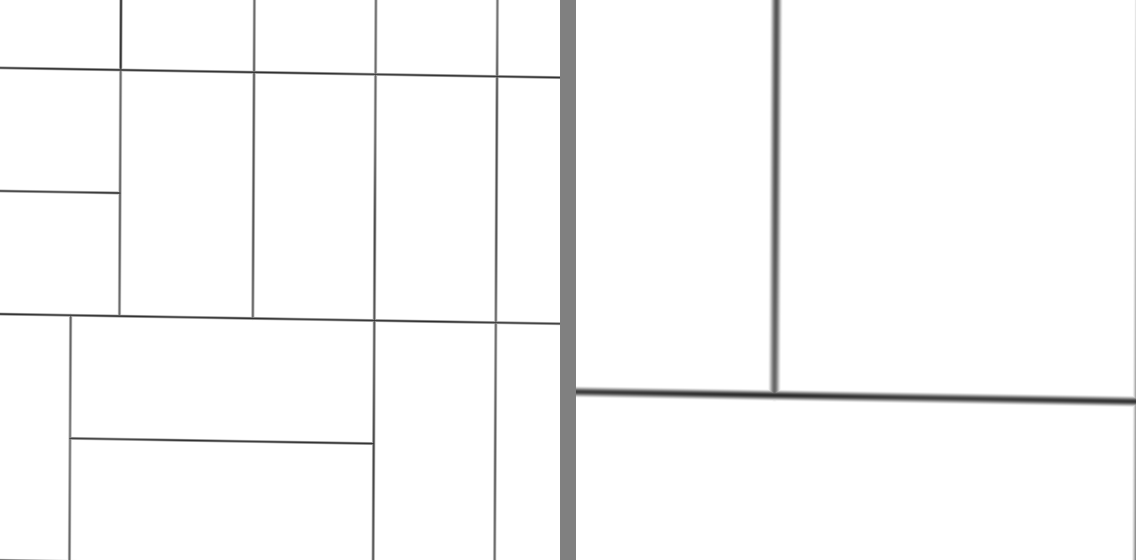
Left, the full canvas; right, a detail of the centre.
Write a three.js fragment shader that draws this pattern.

```glsl
// Thin grey rules on white, dividing the canvas into a staggered panel grid.
// Two loops rule columns and rows in slightly skewed coordinates; some rules
// stop at a neighbour, and smooth hashed noise varies the ink along each one.

varying vec2 vUv;

float hash(vec2 p) {
  return fract(sin(dot(p, vec2(127.1, 311.7))) * 43758.5453);
}

// Smooth noise along one rule, separate for each seed
float inkNoise(float along, float seed) {
  float cell = floor(along);
  float t = smoothstep(0.0, 1.0, along - cell);
  return mix(hash(vec2(cell, seed)), hash(vec2(cell + 1.0, seed)), t);
}

// Soft-edged stroke: p.x runs along it, p.y is the offset from its centre
float rule(vec2 p, float start, float end, float width) {
  float beyond = max(max(start - p.x, p.x - end), 0.0);
  return 1.0 - smoothstep(0.0, width, length(vec2(beyond, p.y)));
}

void main() {
  // Skewed grid coordinates, measured downward from the top edge
  float down = 1.0 - vUv.y;
  vec2 grid = vec2(vUv.x + 0.005 * down, down - 0.0173 * vUv.x);

  float firstColumn = 0.2161;
  float firstRow = 0.1212;
  float rowPitch = 0.2198;
  float midRow = firstRow + 2.0 * rowPitch;
  float stubColumn = 0.129;
  float lastColumnOfPanel = 0.671;
  float ink = 0.0;

  // Columns: the left two stop at the middle row, the fifth starts there
  for (int i = 0; i < 5; i++) {
    float n = float(i);
    bool stub = i == 4;
    float x = stub ? stubColumn : firstColumn + 0.217 * n + 0.0212 * step(1.0, n);
    float start = stub ? midRow : -1.0;
    float end = i < 2 ? midRow : 2.0;
    float tone = 0.54 + 0.2 * inkNoise(grid.y * 5.0, n);
    // Heavier ink on the short piece above the first row
    if (i == 0) tone = mix(0.82, tone, smoothstep(0.115, 0.125, grid.y));
    ink = max(ink, tone * rule(vec2(grid.y, grid.x - x), start, end, 0.0042));
  }

  // Rows: even ones cross the canvas, odd ones split single panels
  for (int j = 0; j < 5; j++) {
    float n = float(j);
    float start = j == 3 ? stubColumn : -1.0;
    float end = j == 1 ? firstColumn : (j == 3 ? lastColumnOfPanel : 2.0);
    float tone = 0.7 + 0.13 * inkNoise(grid.x * 9.0, n + 10.0);
    float offset = grid.y - firstRow - rowPitch * n;
    ink = max(ink, tone * rule(vec2(grid.x, offset), start, end, 0.0038));
  }

  gl_FragColor = vec4(vec3(1.0 - ink), 1.0);
}
```
